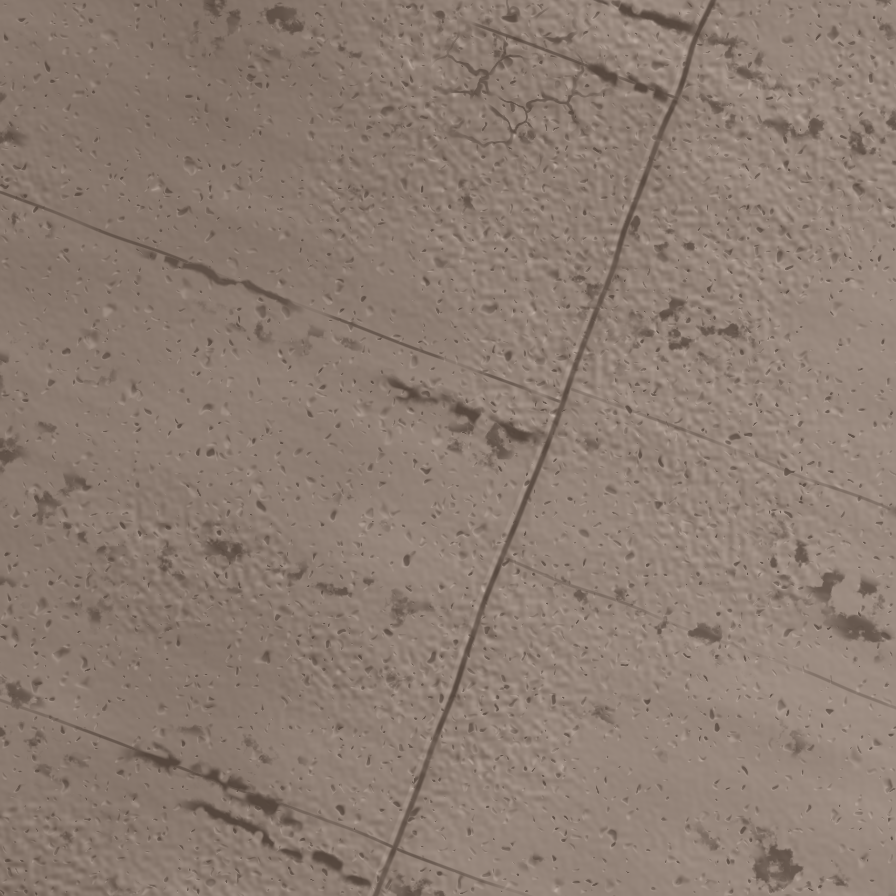
This texture is drawn by a three.js fragment shader. Its source:

```glsl
varying vec2 vUv;

const vec3 CONCRETE = vec3(0.545, 0.482, 0.440);
const vec3 SHADOW = vec3(0.300, 0.245, 0.210);
const vec2 GRAIN_DIR = vec2(0.936, -0.351);
const vec2 LIGHT_DIR = vec2(-0.6, -0.8);
const float JOINT_X = 0.393;

float hash(vec2 p) {
  vec3 h = fract(vec3(p.xyx) * 0.1031);
  h += dot(h, h.yzx + 33.33);
  return fract((h.x + h.y) * h.z);
}

vec2 hash2(vec2 p) {
  return vec2(hash(p), hash(p + 57.3));
}

float noise(vec2 p) {
  vec2 i = floor(p), f = fract(p);
  f = f * f * (3.0 - 2.0 * f);
  return mix(mix(hash(i), hash(i + vec2(1, 0)), f.x),
             mix(hash(i + vec2(0, 1)), hash(i + 1.0), f.x), f.y);
}

float fbm(vec2 p) {
  float sum = 0.0, amp = 0.5;
  for (int i = 0; i < 4; i++) {
    sum += amp * noise(p);
    p = p * 2.03 + 17.1;
    amp *= 0.5;
  }
  return sum / 0.9375;
}

float band(float lo, float hi, float soft, float x) {
  return smoothstep(lo - soft, lo + soft, x) * (1.0 - smoothstep(hi - soft, hi + soft, x));
}

float stroke(float d, float width) {
  return 1.0 - smoothstep(width * 0.25, width, abs(d));
}

// Scattered pits: x is the dark core, y the signed light on the rim
vec2 pits(vec2 p, float cells, float density, float seed) {
  vec2 g = p * cells + seed, id = floor(g);
  vec2 v = fract(g) - 0.5 - (hash2(id) - 0.5) * 0.4;
  float angle = 6.283 * hash(id + 11.7);
  vec2 axis = vec2(cos(angle), sin(angle));
  float radius = mix(0.08, 0.2, hash(id + 23.1));
  float d = length(vec2(dot(v, axis) * 0.65, dot(v, vec2(-axis.y, axis.x)))) / radius;
  float present = step(hash(id + 41.9), density);
  float depth = hash(id + 5.3);
  float core = (1.0 - smoothstep(0.45, 1.1, d)) * depth * depth;
  float rim = dot(v, LIGHT_DIR) / radius * exp(-d * d) * (1.0 - smoothstep(1.0, 1.8, d));
  return present * vec2(core, rim);
}

// Ragged broken edge running along the boards
float gouge(vec2 q, float y, float x0, float x1, float width) {
  float wander = (fbm(q * vec2(16.0, 5.0) + y * 40.0) - 0.5) * 0.03;
  float ragged = width * (0.15 + 1.6 * fbm(q * 70.0 + y * 9.0));
  return stroke(q.y - y - wander, ragged) * band(x0, x1, 0.02, q.x)
    * smoothstep(0.2, 0.5, noise(q * 85.0));
}

// Thin, partly worn board seam
float hairline(vec2 q, float y, float x0, float x1) {
  float wander = (noise(q * 14.0 + y * 30.0) - 0.5) * 0.004;
  float wear = smoothstep(0.2, 0.65, noise(vec2(q.x * 22.0, y * 70.0)));
  return stroke(q.y - y - wander, 0.0026) * band(x0, x1, 0.006, q.x) * (0.25 + 0.75 * wear);
}

// Distance to cell borders, for crazed cracking
float crackDistance(vec2 p) {
  vec2 id = floor(p);
  float first = 9.0, second = 9.0;
  for (int y = -1; y <= 1; y++) {
    for (int x = -1; x <= 1; x++) {
      vec2 cell = id + vec2(x, y);
      float d = length(cell + hash2(cell) - p);
      second = min(second, max(first, d));
      first = min(first, d);
    }
  }
  return second - first;
}

void main() {
  vec2 p = vUv;
  vec2 q = vec2(dot(p, GRAIN_DIR), dot(p, vec2(-GRAIN_DIR.y, GRAIN_DIR.x)));
  float joint = q.x - JOINT_X - (noise(vec2(q.y * 18.0, 3.0)) - 0.5) * 0.005;
  float rightSide = smoothstep(-0.01, 0.01, joint);

  // Broad shading, clouds and board streaks
  float tone = mix(-0.022, 0.05, smoothstep(0.0, 1.0, p.x * 0.85 + (1.0 - p.y) * 0.15));
  tone += (fbm(p * 4.0) - 0.5) * 0.07 + (fbm(q * vec2(4.0, 28.0)) - 0.5) * 0.06;

  // Rough patches and fine relief
  float rough = smoothstep(0.42, 0.7, fbm(p * 5.0 + 8.0) + 0.16 * exp(-abs(joint) * 14.0)
    + 0.1 * rightSide * p.y);
  float relief = noise(p * 150.0) - noise(p * 150.0 - LIGHT_DIR * 0.6);
  tone += relief * mix(0.025, 0.13, rough);

  // Pits at three sizes, with uneven outlines
  vec2 warped = p + (vec2(noise(p * 130.0), noise(p * 130.0 + 31.0)) - 0.5) * 0.007;
  float dark = 0.0;
  for (int i = 0; i < 3; i++) {
    float layer = float(i);
    vec2 pit = pits(warped, 88.0 - 26.0 * layer, 0.30 - 0.06 * layer + 0.15 * rough, 19.0 * layer);
    dark = max(dark, pit.x * 0.75);
    tone += pit.y * 0.13;
  }

  // Torn flecks gathered in stretched clusters
  float cluster = smoothstep(0.58, 0.76, fbm(q * vec2(9.0, 24.0) + 4.0));
  dark = max(dark, 0.65 * cluster * smoothstep(0.54, 0.7, fbm(p * 65.0)));

  // Board seams on both sides of the joint
  float seams = hairline(q, 0.735, -0.4, JOINT_X);
  seams = max(seams, hairline(q, 0.206, -0.2, 0.6));
  seams = max(seams, hairline(q, 1.098, 0.15, JOINT_X));
  seams = max(seams, 0.6 * hairline(q, 0.753, JOINT_X, 1.1));
  seams = max(seams, 0.55 * hairline(q, 0.549, JOINT_X, 1.1));
  dark = max(dark, seams * 0.6);

  // Broken edges
  float broken = gouge(q, 0.687, 0.20, 0.385, 0.012);
  broken = max(broken, gouge(q, 0.204, 0.08, 0.29, 0.014));
  broken = max(broken, gouge(q, 0.165, 0.16, 0.39, 0.011));
  broken = max(broken, gouge(q, 1.100, 0.28, 0.39, 0.010));
  broken = max(broken, gouge(q, 1.176, 0.26, 0.39, 0.010));
  broken = max(broken, 0.8 * gouge(q, 0.728, -0.10, 0.08, 0.007));
  dark = max(dark, broken * 0.85);

  // Crazed patch near the top
  vec2 bent = p + (vec2(fbm(p * 28.0), fbm(p * 28.0 + 9.0)) - 0.5) * 0.04;
  float patchMask = 1.0 - smoothstep(0.06, 0.12, length(p - vec2(0.58, 0.91)));
  float crazing = stroke(crackDistance(bent * 20.0), 0.11) * smoothstep(0.3, 0.55, noise(p * 32.0));
  dark = max(dark, 0.6 * crazing * patchMask);

  // Main joint: dark groove with a pale lip
  float groove = stroke(joint, 0.0045) * (0.55 + 0.45 * noise(q * vec2(20.0, 60.0)));
  dark = max(dark, groove * 0.85);
  tone += 0.05 * stroke(joint + 0.006, 0.004) - 0.035 * exp(-abs(joint) * 90.0);

  gl_FragColor = vec4(mix(CONCRETE + tone, SHADOW, dark), 1.0);
}
```
